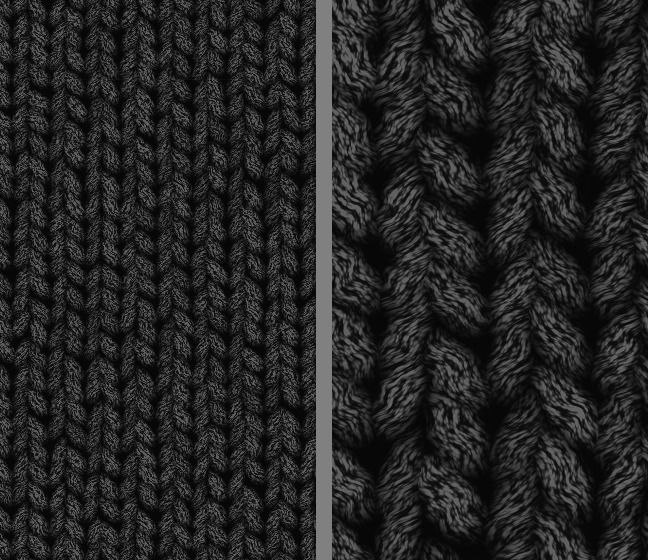
Left, the full canvas; right, a detail of the centre.
Give the GLSL for this texture, as a WebGL 1 fragment shader.

```glsl
precision highp float;
uniform vec2 u_resolution;

const float WALES = 8.82;      // knit columns across the canvas
const float ROW = 0.653;       // stitch spacing, in column widths
const vec3 GAP = vec3(0.026);
const vec3 WOOL = vec3(0.38);

float hash(vec2 p) {
  return fract(sin(dot(p, vec2(127.1, 311.7))) * 43758.5);
}

vec2 hash2(vec2 p) {
  return vec2(hash(p), hash(p + 41.3));
}

// Distance to the nearest scattered point
float cellular(vec2 p) {
  vec2 cell = floor(p);
  float nearest = 2.0;
  for (int y = -1; y <= 1; y++) {
    for (int x = -1; x <= 1; x++) {
      vec2 c = cell + vec2(float(x), float(y));
      nearest = min(nearest, length(c + hash2(c) - p));
    }
  }
  return nearest;
}

// Slow, smooth unevenness from layered sines, about -1 to 1
float sway(vec2 p) {
  return 0.5 * sin(p.x * 1.3 + 1.7 * sin(p.y * 0.6))
       + 0.5 * sin(p.y * 0.9 + 1.4 * sin(p.x * 0.7 + 2.0));
}

// Highest stitch of one leg: across, along, height, seed
vec4 legStitch(vec2 p, float centre, float lean, vec2 size) {
  float wale = floor(p.x - centre + 0.5);
  float x = p.x - centre - wale;
  float shift = 0.22 * sin(wale * 1.9 + centre * 5.0);
  float row = floor((p.y - shift) / ROW + 0.5);
  vec4 best = vec4(0.0, 0.0, -9.0, 0.0);
  for (int j = -1; j <= 1; j++) {
    float r = row + float(j);
    vec2 id = vec2(wale + centre * 9.0, r);
    vec2 jitter = (hash2(id) - 0.5) * vec2(0.09, 0.2);
    vec2 d = vec2(x, p.y - shift - r * ROW) - jitter;
    float angle = lean * (0.7 + 0.6 * hash(id + 7.0));
    float c = cos(angle);
    float s = sin(angle);
    vec2 local = vec2(c * d.x - s * d.y, s * d.x + c * d.y);
    // Teardrop: the lower end is fuller than the upper one
    float width = size.x * (1.0 - 0.25 * clamp(local.y / size.y, -1.0, 1.0));
    vec2 e = vec2(local.x / width, local.y / size.y);
    float height = 1.0 - dot(e, e);
    if (height > best.z) best = vec4(local, height, hash(id + 19.0));
  }
  return best;
}

// Fine twisted hairs running along a stitch
float fibres(vec2 local, float twist, float seed) {
  float t = local.x + twist * local.y + 0.03 * sin(local.y * 13.0 + seed * 20.0);
  float strands = 0.5 + 0.3 * sin(t * 47.0 + 1.6 * sin(local.y * 11.0 + seed * 9.0))
                + 0.2 * sin(t * 83.0 + 2.0 * sin(local.y * 17.0 + seed * 31.0));
  float hairs = 1.0 - cellular(vec2(t * 21.0, local.y * 7.0) + seed * 60.0);
  float grain = 1.0 - cellular(vec2(t * 36.0, local.y * 17.0) + seed * 35.0);
  return smoothstep(0.3, 0.88, 0.24 * strands + 0.48 * hairs + 0.42 * grain);
}

float yarnLight(vec4 stitch, float twist, float strength) {
  float body = smoothstep(-0.15, 1.05, stitch.z);
  float fibre = fibres(stitch.xy, twist, stitch.w);
  float tone = strength * (0.82 + 0.36 * stitch.w);
  return body * tone * (0.1 + 1.5 * fibre * fibre);
}

float hairline(float distance, float width) {
  return 1.0 - smoothstep(0.0, width, abs(distance));
}

void main() {
  vec2 uv = gl_FragCoord.xy / u_resolution;
  vec2 p = gl_FragCoord.xy / u_resolution.x * WALES;
  float uneven = sway(p);
  vec2 q = p + vec2(0.045 * sway(p * 1.7), 0.09 * uneven);
  q.x += 0.012 * sin(p.y * 17.0 + 3.0 * sin(p.x * 9.0));

  // Narrow rope-like left legs and plumper right legs
  vec4 left = legStitch(q, 0.62, 0.3, vec2(0.22, 0.5));
  vec4 right = legStitch(q, 1.05, -0.52, vec2(0.25, 0.5));
  float light = left.z > right.z
    ? yarnLight(left, -0.6, 0.66)
    : yarnLight(right, 0.1, 0.78);

  // Broad shading, with a darker band above the middle
  float band = (1.0 - smoothstep(0.0, 0.08, abs(uv.y - 0.67))) * smoothstep(0.3, 0.9, uv.x);
  light *= (1.0 + 0.05 * uneven) * (1.0 - 0.15 * band);

  // Loose fuzz and two faint surface lines
  float curl = p.x * 9.0 + 4.0 * sin(p.y * 3.1) + 2.0 * sin(p.x * 5.3 + p.y * 7.0);
  light += 0.04 * hairline(sin(curl), 0.16) * (0.5 + 0.5 * uneven);
  light += 0.08 * hairline(uv.y - 0.858, 0.002) + 0.04 * hairline(uv.x - 0.227, 0.004);

  gl_FragColor = vec4(mix(GAP, WOOL, clamp(light, 0.0, 1.0)), 1.0);
}
```
